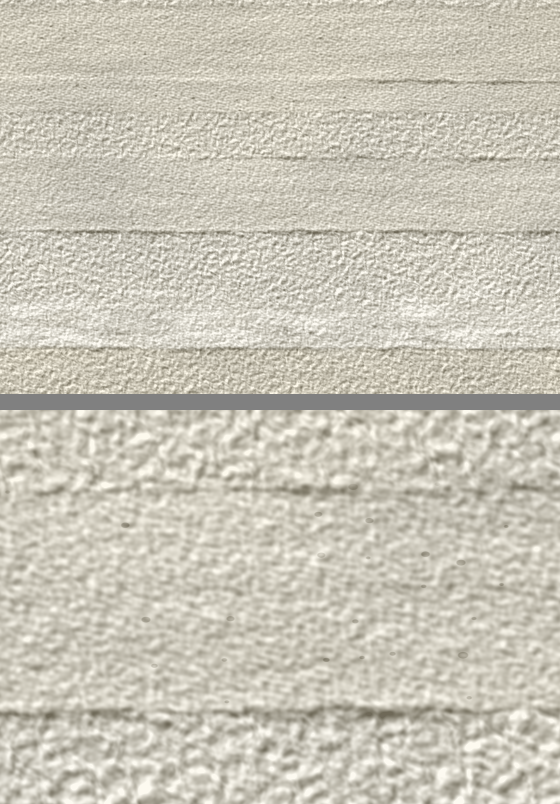
Top: the whole. Bottom: its middle third, enlarged.
Give the GLSL for this texture, as a Shadertoy shader.

```glsl
// Weathered board-marked concrete: rough and fine horizontal courses with worn seams.

const vec3 SHADOW = vec3(0.43, 0.41, 0.345);
const vec3 LIGHT = vec3(0.97, 0.96, 0.925);
const vec3 WARM_TINT = vec3(1.006, 0.993, 0.96);
const float BASE_TONE = 0.68;
const vec2 LIGHT_DIR = vec2(-0.55, 0.83);
const float ROUGH_SCALE = 92.0;
const vec2 FINE_SCALE = vec2(120.0, 175.0);
const float ROUGH_GAIN = 0.40;
const float FINE_GAIN = 0.30;
const float GRIT_SCALE = 165.0;
const float GRIT_GAIN = 0.22;
const float STREAK_GAIN = 0.13;
const float SEAM_WIDTH = 0.0034;
const float PIT_SCALE = 34.0;
const float PIT_DENSITY = 0.20;

// Courses from the bottom up: top edge, roughness, tone shift, warmth
const int COURSES = 8;
const vec4 COURSE[COURSES] = vec4[](
    vec4(0.115, 0.85, -0.03, 0.75), vec4(0.231, 0.60, 0.05, 0.05),
    vec4(0.411, 1.00, 0.01, 0.15), vec4(0.598, 0.38, 0.00, 0.30),
    vec4(0.715, 0.90, 0.00, 0.35), vec4(0.793, 0.08, 0.00, 0.50),
    vec4(0.985, 0.22, -0.01, 0.60), vec4(1.100, 0.80, 0.00, 0.50));

// Seam on top of each course: darkness, where it begins, blend height
const vec3 SEAM[COURSES] = vec3[](
    vec3(0.70, -0.5, 0.006), vec3(0.00, 0.0, 0.040),
    vec3(1.00, -0.5, 0.004), vec3(0.85, 0.50, 0.015),
    vec3(0.30, -0.5, 0.004), vec3(1.00, 0.88, 0.010),
    vec3(0.20, -0.5, 0.008), vec3(0.0));

vec2 hash2(vec2 cell) {
    uvec2 q = uvec2(ivec2(cell)) * uvec2(1597u, 3812u) + 7919u;
    q = (q ^ (q.yx >> 3u)) * 747796u + q.yx * 28919u;
    q = (q ^ (q >> 15u)) * 277803u;
    q ^= q.yx >> 13u;
    return vec2(q & 65535u) / 65535.0;
}

vec2 gradientAt(vec2 cell) {
    float angle = 6.2832 * hash2(cell).x;
    return vec2(cos(angle), sin(angle));
}

float gradientNoise(vec2 p) {
    vec2 i = floor(p), f = p - i;
    vec2 u = f * f * f * (f * (f * 6.0 - 15.0) + 10.0);
    vec2 e = vec2(1.0, 0.0);
    float low = mix(dot(gradientAt(i), f), dot(gradientAt(i + e), f - e), u.x);
    float high = mix(dot(gradientAt(i + e.yx), f - e.yx), dot(gradientAt(i + 1.0), f - 1.0), u.x);
    return mix(low, high, u.y);
}

// Lumpy plaster relief and finer, sideways-drawn grain
float roughHeight(vec2 p) {
    vec2 q = mat2(0.88, 0.42, -0.48, 0.94) * p * ROUGH_SCALE + 64.0;
    q += 0.6 * gradientNoise(q * 0.55 + 31.0);
    return gradientNoise(q) + 0.5 * gradientNoise(q * 1.9 + 17.0) + 0.7 * gradientNoise(q * 0.55 + 43.0);
}

float fineHeight(vec2 p) {
    vec2 q = mat2(0.98, 0.17, -0.17, 0.98) * p * FINE_SCALE + 90.0;
    return gradientNoise(q) + 0.5 * gradientNoise(q * 0.5 + 9.0);
}

float relief(vec2 p, float roughness) {
    vec2 a = LIGHT_DIR * 0.36 / ROUGH_SCALE, b = LIGHT_DIR * 0.36 / FINE_SCALE.y;
    float rough = roughHeight(p - a) - roughHeight(p + a);
    float fine = fineHeight(p - b) - fineHeight(p + b);
    return rough * ROUGH_GAIN * roughness + fine * FINE_GAIN * (1.0 - 0.5 * roughness);
}

// Sparse small holes, one candidate per cell
float pits(vec2 p, float pixel) {
    vec2 q = p * PIT_SCALE, cell = floor(q);
    vec2 rnd = hash2(cell + 211.0), size = hash2(cell + 401.0);
    vec2 d = (q - cell - 0.25 - 0.5 * rnd) * vec2(0.65, 1.0);
    float radius = mix(0.04, 0.10, size.x * size.x);
    float blur = pixel * PIT_SCALE * 0.7;
    return step(size.y, PIT_DENSITY) * (1.0 - smoothstep(radius - blur, radius + blur, length(d)));
}

void mainImage(out vec4 fragColor, in vec2 fragCoord) {
    vec2 p = fragCoord / iResolution.y;
    float pixel = 1.0 / iResolution.y;
    float wobble = 0.004 * gradientNoise(vec2(p.x * 5.0, 3.5)) + 0.004 * gradientNoise(vec2(p.x * 34.0, 8.5));

    // Blend the courses and gather their seams
    vec4 course = COURSE[0];
    float seams = 0.0, lips = 0.0;
    for (int i = 0; i < COURSES - 1; i++) {
        float d = p.y - COURSE[i].x - wobble;
        course = mix(course, COURSE[i + 1], smoothstep(-SEAM[i].z, SEAM[i].z, d));
        float worn = smoothstep(-0.35, 0.3, gradientNoise(vec2(p.x * 7.0, float(i) * 7.3 + 0.5)));
        float dark = SEAM[i].x * smoothstep(-0.1, 0.15, p.x - SEAM[i].y) * mix(0.45, 1.0, worn);
        float width = SEAM_WIDTH * mix(0.6, 1.2, worn) + 0.3 * pixel;
        seams += dark * (exp(-d * d / (width * width)) + 0.25 * exp(-abs(d + 0.004) * 110.0));
        lips += SEAM[i].x * exp(-pow((d - 2.2 * width) / width, 2.0));
    }

    // Streaks, broad stains, pale lime wear and loose grit
    float smoothness = 1.0 - course.y;
    float streak = gradientNoise(p * vec2(2.5, 34.0) + 5.0) + 0.8 * gradientNoise(p * vec2(9.0, 80.0) + 71.0);
    float stain = gradientNoise(p * vec2(2.0, 4.0) + 13.0) + 0.5 * gradientNoise(p * vec2(6.0, 13.0) + 37.0);
    float patches = smoothstep(-0.1, 0.45, gradientNoise(p * vec2(7.0, 24.0) + 91.0) + 0.3 * stain);
    float limeZone = exp(-pow((p.y - 0.19) / 0.09, 2.0)) + 0.8 * exp(-8.0 * p.x - pow((p.y - 0.42) / 0.05, 2.0));
    float scrape = smoothstep(0.1, 0.4, gradientNoise(p * vec2(6.0, 50.0) + 117.0)) * exp(-pow((p.y - 0.155) / 0.035, 2.0));
    float grit = gradientNoise(p * GRIT_SCALE + 0.37) + 0.5 * gradientNoise(p * GRIT_SCALE * 0.52 + 140.0);
    float breakup = clamp(0.6 + 1.8 * gradientNoise(p * 60.0 + 19.0), 0.0, 1.0);

    float tone = BASE_TONE + course.z + relief(p, course.y) + GRIT_GAIN * grit;
    tone += STREAK_GAIN * streak * (0.25 + 0.75 * smoothness) + 0.07 * stain;
    tone += 0.15 * patches * limeZone - 0.35 * scrape * breakup;
    tone += 0.12 * lips - 0.52 * seams * mix(0.6, 1.0, breakup) - 0.45 * pits(p, pixel) * smoothness;

    float warmth = clamp(course.w + 0.4 * stain - 0.5 * patches * limeZone, 0.0, 1.0);
    vec3 color = mix(SHADOW, LIGHT, clamp(tone, 0.0, 1.04)) * mix(vec3(1.0), WARM_TINT, warmth);
    fragColor = vec4(clamp(color, 0.0, 1.0), 1.0);
}
```
